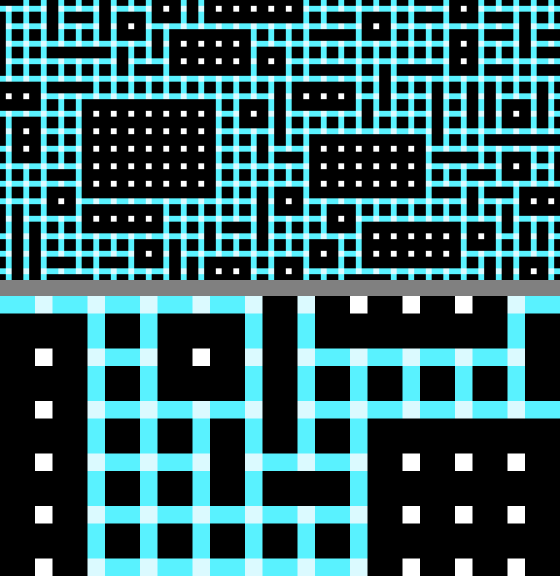
Top: the whole. Bottom: its middle third, enlarged.
This pattern is drawn by a Shadertoy shader. Its source:

```glsl
const vec2 GRID = vec2(32.0, 16.0);     // nodes across and up
const float HALF_LINE = 1.0 / 6.0;      // half the line width, in cells
const int MAX_ROOMS = 28;
const int ATTEMPTS = 64;

const vec3 CYAN = vec3(0.35, 0.95, 1.0);
const vec3 PALE_CYAN = vec3(0.86, 0.98, 1.0);
const vec3 WHITE = vec3(1.0);

float hash(vec2 p) {
    return fract(sin(dot(p, vec2(12.9898, 78.233))) * 43758.5453);
}

vec2 hash2(vec2 p) {
    return vec2(hash(p), hash(p + vec2(37.2, 11.7)));
}

bool overlaps(vec4 a, vec4 b) {
    return all(lessThan(a.xy, b.zw)) && all(lessThan(b.xy, a.zw));
}

// Room as (min, max) in faces: the first is the largest, later ones shrink
vec4 randomRoom(float seed, float rank) {
    vec2 shrink = pow(hash2(vec2(seed, 3.1)), vec2(0.55 * rank));
    vec2 size = 2.0 + floor(vec2(6.1, 4.1) * shrink);
    vec2 corner = floor(hash2(vec2(seed, 8.4)) * (GRID + 2.0 - size)) - 1.0;
    return vec4(corner, corner + size);
}

// Throws rooms at the grid, keeping those that do not overlap
int placeRooms(out vec4 rooms[MAX_ROOMS]) {
    int count = 0;
    for (int i = 0; i < ATTEMPTS && count < MAX_ROOMS; i++) {
        vec4 room = randomRoom(float(i) + 1.0, float(count));
        bool isFree = true;
        for (int j = 0; j < count && isFree; j++) {
            isFree = !overlaps(room, rooms[j]);
        }
        if (isFree) {
            rooms[count] = room;
            count++;
        }
    }
    return count;
}

// Index of the room holding a face, or -1 outside all rooms
int roomAt(vec2 face, vec4 rooms[MAX_ROOMS], int count) {
    for (int i = 0; i < count; i++) {
        if (overlaps(vec4(face, face + 1.0), rooms[i])) return i;
    }
    return -1;
}

// Loose faces lie along x or y, or stand alone
bool liesAlong(vec2 face, vec2 axis) {
    float h = hash(face + 5.3);
    return axis.x > 0.5 ? h < 0.44 : h > 0.56;
}

// 1 where a wall parts a face from the one before it on the axis
float wall(vec2 face, vec2 axis, vec4 rooms[MAX_ROOMS], int count) {
    int room = roomAt(face, rooms, count);
    int previous = roomAt(face - axis, rooms, count);
    if (room != previous) return 1.0;
    if (room >= 0) return 0.0;
    return liesAlong(face, axis) && liesAlong(face - axis, axis) ? 0.0 : 1.0;
}

void mainImage(out vec4 fragColor, in vec2 fragCoord) {
    float pixel = GRID.y / iResolution.y;
    vec2 p = fragCoord * pixel - 0.5;
    vec2 face = floor(p);
    vec2 node = floor(p + 0.5);

    vec4 rooms[MAX_ROOMS];
    int count = placeRooms(rooms);

    // Smooth coverage of the grid lines through the nearest node
    vec2 line = clamp((HALF_LINE - abs(p - node)) / pixel + 0.5, 0.0, 1.0);

    // Walls between nodes
    float across = wall(vec2(face.x, node.y), vec2(0.0, 1.0), rooms, count);
    float upright = wall(vec2(node.x, face.y), vec2(1.0, 0.0), rooms, count);
    float walls = across * line.y * (1.0 - line.x)
                + upright * line.x * (1.0 - line.y);

    // Nodes: white inside rooms, pale where walls meet
    int room = roomAt(node, rooms, count);
    bool inside = room >= 0 && room == roomAt(node - 1.0, rooms, count);
    vec3 nodeColor = inside ? WHITE : PALE_CYAN;

    fragColor = vec4(CYAN * walls + nodeColor * line.x * line.y, 1.0);
}
```
